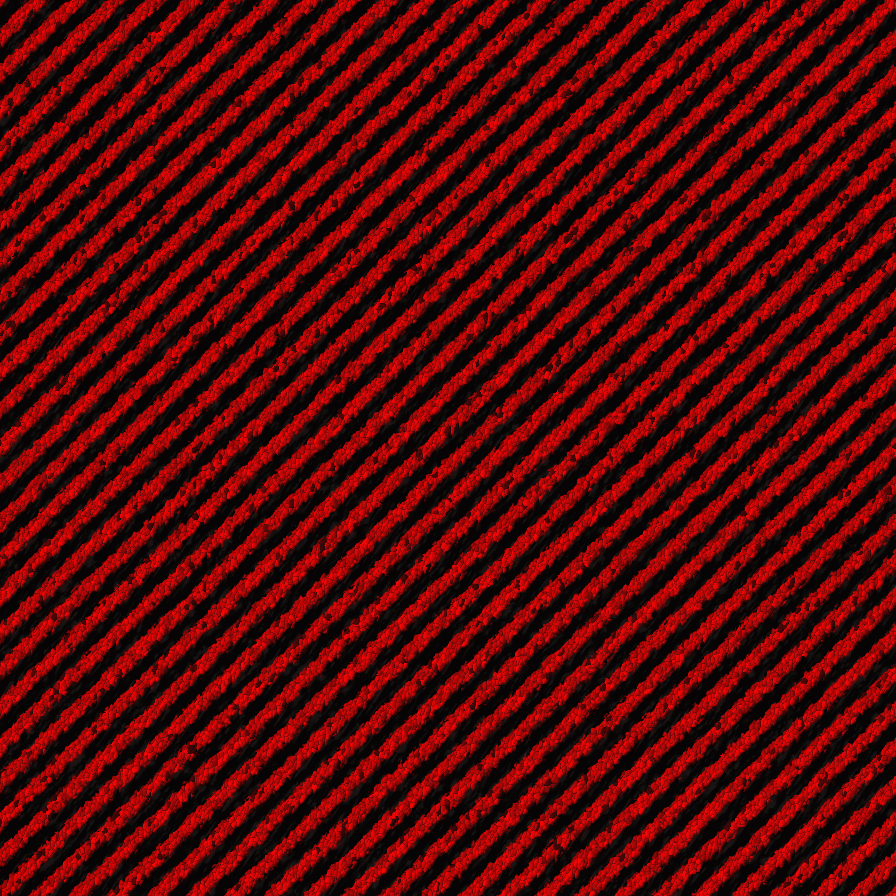
Give the GLSL for this pattern, as a Shadertoy shader.

```glsl
// Diagonal cords of crumbly red grain over black fibrous ground.
// A slanted repeat gives the cords; warped Voronoi flecks give grain and
// ragged edges, and fine value noise roughens the red and draws the fibres.

float hash(vec2 p) {
    return fract(sin(dot(p, vec2(127.1, 311.7))) * 43758.5453);
}

vec2 hash2(vec2 p) {
    return vec2(hash(p), hash(p + 57.3));
}

float noise(vec2 p) {
    vec2 i = floor(p), f = fract(p);
    f = f * f * (3.0 - 2.0 * f);
    return mix(mix(hash(i), hash(i + vec2(1, 0)), f.x),
               mix(hash(i + vec2(0, 1)), hash(i + vec2(1, 1)), f.x), f.y);
}

// Returns the offset to the nearest fleck (xy), its crack gap (z) and seed (w).
vec4 grain(vec2 p) {
    vec2 cell = floor(p), nearest = vec2(0.0);
    float first = 8.0, second = 8.0, seed = 0.0;
    for (int y = -1; y <= 1; y++) {
        for (int x = -1; x <= 1; x++) {
            vec2 id = cell + vec2(x, y);
            vec2 offset = id + hash2(id) - p;
            float d = length(offset);
            if (d < first) {
                second = first;
                first = d;
                nearest = offset;
                seed = hash(id + 19.7);
            } else {
                second = min(second, d);
            }
        }
    }
    return vec4(nearest, second - first, seed);
}

void mainImage(out vec4 fragColor, in vec2 fragCoord) {
    vec2 uv = fragCoord / iResolution.xy;

    // Cord frame: 23 repeats across, 24 down
    vec2 dir = normalize(vec2(24.0, 23.0));
    float along = dot(uv, dir);
    float across = dot(uv, vec2(-dir.y, dir.x));

    // Flecks lean across the cord like twisted yarn, with broken outlines
    float rough = noise(uv * 290.0);
    vec2 warp = vec2(rough, noise(uv * 290.0 + 31.0)) - 0.5;
    vec4 g = grain(vec2((along - 0.5 * across) * 165.0, across * 190.0) + 0.5 * warp);

    // Position within one cord, -0.5 to 0.5, with ragged edges
    float phase = 24.0 * uv.y - 23.0 * uv.x + 0.5;
    phase += 0.02 * (noise(uv * 30.0) - 0.5) + 0.11 * (g.w - 0.5) + 0.10 * (rough - 0.5);
    float d = fract(phase) - 0.5;

    // Crisp upper edge, slow fade on the shaded lower edge
    float cord = smoothstep(-0.34, -0.18, d) * (1.0 - smoothstep(0.23, 0.30, d));
    float roundness = mix(0.50, 1.0, smoothstep(-0.30, -0.08, d));

    // Fleck relief: facet slope, per-fleck tone, uneven cracks, dark specks
    float facet = 0.82 + 0.18 * (g.w - 0.5) + 0.32 * dot(g.xy, vec2(0.5, -0.8));
    float crack = mix(0.62, 1.0, smoothstep(0.0, 0.20, g.z));
    float speck = mix(0.35, 1.0, smoothstep(0.02, 0.07, fract(g.w * 7.0)));
    float light = roundness * facet * crack * speck * (0.84 + 0.28 * rough);
    vec3 red = vec3(min(0.96 * light, 0.95), 0.028, 0.026);

    // Ground: faint slanted fibres, strongest beneath each cord
    float fibre = noise(vec2((uv.x - 0.65 * uv.y) * 300.0, (uv.y + 0.5 * uv.x) * 90.0));
    float sheen = smoothstep(0.40, 0.95, fibre) * smoothstep(0.50, 0.38, abs(d + 0.02));
    vec3 ground = vec3(0.022, 0.014, 0.014) + vec3(0.080, 0.070, 0.070) * sheen;

    fragColor = vec4(clamp(mix(ground, red, cord), 0.0, 1.0), 1.0);
}
```
